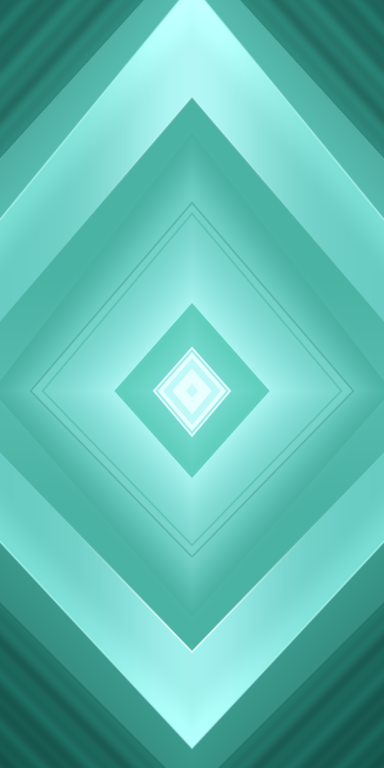
A Shadertoy shader for this background:

```glsl
// Nested teal diamonds glowing around a white centre, with dark striped corners.

// Layout in canvas widths; each diamond is (half width, height up, height down)
const float CENTER_Y = 0.491;
const vec3 OUTER_BAND = vec3(1.050, 1.156, 1.050);
const vec3 LIGHT_BAND = vec3(0.865, 1.057, 0.930);
const vec3 FRAME      = vec3(0.654, 0.766, 0.680);
const vec3 PANEL      = vec3(0.520, 0.674, 0.589);
const vec3 OUTLINE    = vec3(0.420, 0.490, 0.432);
const vec3 INLINE     = vec3(0.389, 0.462, 0.402);
const vec3 INNER      = vec3(0.202, 0.229, 0.227);
const vec3 GEM        = vec3(0.099, 0.112, 0.117);

const vec3 DARK  = vec3(0.09, 0.36, 0.32);
const vec3 DEEP  = vec3(0.20, 0.56, 0.51);
const vec3 TEAL  = vec3(0.28, 0.69, 0.63);
const vec3 AQUA  = vec3(0.41, 0.80, 0.76);
const vec3 LIGHT = vec3(0.52, 0.89, 0.87);
const vec3 ICE   = vec3(0.69, 0.97, 0.96);
const vec3 WHITE = vec3(0.91, 1.00, 1.00);

const float STRIPE_FREQ = 62.0;
const float GLOW_REACH = 0.085;
const float LINE_WIDTH = 0.0025;

// Signed distance to a diamond whose upper and lower tips may differ
float diamond(vec2 p, vec3 size) {
    float h = p.y > 0.0 ? size.y : size.z;
    return (abs(p.x) / size.x + abs(p.y) / h - 1.0) * size.x * h / length(vec2(size.x, h));
}

float fill(float d, float aa) {
    return smoothstep(aa, -aa, d);
}

float line(float d, float aa) {
    return smoothstep(LINE_WIDTH + aa, 0.0, abs(d));
}

void mainImage(out vec4 fragColor, in vec2 fragCoord) {
    vec2 p = (fragCoord - vec2(0.5, CENTER_Y) * iResolution.xy) / iResolution.x;
    float aa = 0.8 / iResolution.x;
    float ax = abs(p.x);
    float below = smoothstep(0.1, -0.1, p.y);
    float tipGlow = exp(-ax * ax / 0.05);

    float dOuter = diamond(p, OUTER_BAND);
    float dLight = diamond(p, LIGHT_BAND);
    float dFrame = diamond(p, FRAME);
    float dPanel = diamond(p, PANEL);
    float dOutline = diamond(p, OUTLINE);
    float dInline = diamond(p, INLINE);
    float dInner = diamond(p, INNER);
    float dGem = diamond(p, GEM);

    // Corners: layered sine stripes that darken outward
    float stripes = 0.6 * sin(dOuter * STRIPE_FREQ) + 0.4 * sin(dOuter * STRIPE_FREQ * 2.3 + 1.0);
    vec3 col = mix(DEEP, DARK, clamp(0.25 + dOuter * 2.0 + 0.35 * below, 0.0, 1.0));
    col *= 1.0 + 0.13 * stripes;

    // Band outside the light chevrons
    vec3 band = mix(mix(TEAL, AQUA, 0.45), mix(DEEP, TEAL, 0.35), below);
    band *= 1.0 - 0.8 * max(dLight, 0.0);
    col = mix(col, band, fill(dOuter, aa));

    // Light chevrons, brightest at the tips
    vec3 chevron = mix(AQUA, mix(ICE, LIGHT, 0.35 * below), tipGlow);
    chevron += 0.07 * smoothstep(-0.10, 0.0, dLight);
    col = mix(col, chevron, fill(dLight, aa));
    col = mix(col, ICE, 0.7 * line(dLight, aa));

    // Frame and the soft panel inside it
    vec3 frame = mix(TEAL, AQUA, 0.25 * smoothstep(0.35, 0.0, abs(p.y)) + 0.1);
    col = mix(col, frame, fill(dFrame, aa));
    col = mix(col, WHITE, tipGlow * (0.4 + 0.5 * below) * line(dFrame, aa));
    vec3 panel = mix(TEAL, AQUA, smoothstep(0.0, 0.12, -dPanel));
    col = mix(col, panel, fill(dPanel, aa));

    // Inset surface lit by the halo of the inner diamond
    vec3 inset = mix(AQUA, LIGHT, 0.45 * smoothstep(0.0, 0.12, -dInline));
    col = mix(col, inset, fill(dOutline, aa));
    float halo = exp(-max(dInner, 0.0) / GLOW_REACH);
    col = mix(col, ICE, 0.9 * halo * fill(dPanel, 0.03));
    col = mix(col, DEEP, 0.4 * line(dOutline, aa));
    col = mix(col, TEAL, 0.5 * line(dInline, aa));

    // Inner diamond
    vec3 inner = mix(vec3(0.38, 0.81, 0.74), LIGHT, 0.6 * smoothstep(0.0, 0.10, -dInner));
    col = mix(col, inner, fill(dInner, aa));

    // Gem: alternating pale and white steps
    col = mix(col, mix(LIGHT, ICE, 0.5), fill(dGem, aa));
    col = mix(col, WHITE, line(dGem, aa));
    col = mix(col, WHITE, fill(diamond(p, GEM * 0.90), aa));
    col = mix(col, mix(ICE, WHITE, 0.25), fill(diamond(p, GEM * 0.76), aa));
    col = mix(col, WHITE, fill(diamond(p, GEM * 0.52), aa));
    col = mix(col, mix(ICE, WHITE, 0.4), fill(diamond(p, GEM * 0.16), aa));

    fragColor = vec4(clamp(col, 0.0, 1.0), 1.0);
}
```
